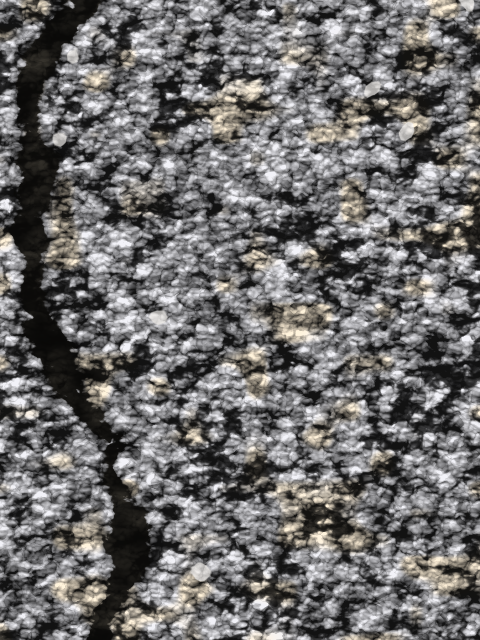
Give the GLSL for this texture, as a Shadertoy shader.

```glsl
// Weathered asphalt: angular grey chips at three sizes, split by a ragged crack.
// Each chip is a tilted octagonal cone; the highest cone wins, and the summed
// relief is lit from above, darkened in its pits and tinted with ochre dust.

const vec3 COOL_GREY = vec3(0.99, 0.99, 1.012);
const vec3 OCHRE_DUST = vec3(1.08, 1.0, 0.86);
const vec3 CRACK_SOIL = vec3(0.085, 0.08, 0.07);
const vec3 PALE_QUARTZ = vec3(0.88, 0.87, 0.86);

struct Surface { float height; float tone; };

vec2 hash2(vec2 p) {
    vec3 q = fract(p.xyx * vec3(0.1031, 0.1030, 0.0973));
    q += dot(q, q.yzx + 33.33);
    return fract((q.xx + q.yz) * q.zy);
}

float noise(vec2 p) {
    vec2 c = floor(p), f = fract(p);
    f = f * f * (3.0 - 2.0 * f);
    float low = mix(hash2(c).x, hash2(c + vec2(1, 0)).x, f.x);
    float high = mix(hash2(c + vec2(0, 1)).x, hash2(c + vec2(1, 1)).x, f.x);
    return mix(low, high, f.y);
}

vec2 rotate(vec2 p, float angle) {
    float c = cos(angle), s = sin(angle);
    return vec2(c * p.x - s * p.y, s * p.x + c * p.y);
}

float octagon(vec2 p) {
    p = abs(p);
    return max(max(p.x, p.y), 0.72 * (p.x + p.y));
}

// One layer of overlapping chips; tones blend softly across chip borders.
Surface chips(vec2 p, float seed) {
    vec2 cell = floor(p);
    float top = -9.0, toneSum = 0.0, weightSum = 0.0;
    for (int j = -1; j <= 1; j++)
    for (int i = -1; i <= 1; i++) {
        vec2 c = cell + vec2(i, j);
        vec2 place = hash2(c + seed), shape = hash2(c + seed + 57.0);
        vec2 d = rotate(p - c - 0.5 - 0.8 * (place - 0.5), 6.2832 * shape.x);
        d.y *= mix(0.8, 1.35, place.x);
        float h = 0.5 * shape.y - octagon(d);
        float tone = hash2(c + seed + 113.0).x - 0.5 + 0.35 * d.x;
        float weight = exp(18.0 * h);
        top = max(top, h);
        toneSum += tone * weight;
        weightSum += weight;
    }
    return Surface(top, toneSum / weightSum);
}

// Coarse, medium and fine chips, flattened along the horizontal.
Surface asphalt(vec2 p) {
    vec2 warp = vec2(noise(p * 70.0), noise(p * 70.0 + 31.0)) - 0.5;
    vec2 q = p * vec2(1.0, 1.35) + 0.008 * warp;
    Surface coarse = chips(rotate(q, 0.12) * 20.0, 11.0);
    Surface medium = chips(rotate(q, -0.15) * 43.0, 239.0);
    Surface fine = chips(q * 92.0, 471.0);
    return Surface(
        0.50 * coarse.height + 0.30 * medium.height + 0.14 * fine.height,
        0.20 * coarse.tone + 0.30 * medium.tone + 0.24 * fine.tone);
}

// Horizontal centre of the crack at depth t below the top edge.
float crackCentre(float t) {
    float x = 0.055 + 0.11 * (1.0 - smoothstep(0.0, 0.17, t));
    x += 0.21 * smoothstep(0.5, 1.12, t) - 0.05 * smoothstep(1.15, 1.33, t);
    return x + 0.035 * exp(-90.0 * (t - 0.34) * (t - 0.34));
}

// Signed distance to the crack wall, negative inside.
float crackWall(vec2 p, float t, float height) {
    float halfWidth = 0.026 + 0.012 * cos(17.0 * (t - 0.03));
    float bend = 0.03 * (noise(vec2(t * 13.0, 4.0)) - 0.5);
    float ragged = 0.03 * (noise(p * 19.0) - 0.5) + 0.05 * (height + 0.09);
    return abs(p.x - crackCentre(t) - bend) - halfWidth + ragged;
}

// Coverage of rare pale stones, one at most in each cell.
float paleStones(vec2 p, float scale, float share, float blur) {
    vec2 q = p * scale, c = floor(q);
    vec2 pick = hash2(c + 700.0), place = hash2(c + 811.0);
    vec2 d = rotate(q - c - 0.5 - 0.4 * (place - 0.5), 6.2832 * place.x);
    d.x *= mix(1.0, 1.6, place.y);
    float edge = octagon(d) - mix(0.14, 0.25, pick.y) + 0.12 * (noise(q * 5.0) - 0.5);
    return step(1.0 - share, pick.x) * (1.0 - smoothstep(-blur, blur, edge));
}

void mainImage(out vec4 fragColor, in vec2 fragCoord) {
    vec2 p = fragCoord / iResolution.x;
    float t = iResolution.y / iResolution.x - p.y;

    // Relief lit from above, slightly from the left
    Surface here = asphalt(p);
    float light = here.height - asphalt(p + vec2(-0.002, 0.0055)).height;
    float value = 0.54 + 0.9 * (here.height + 0.09) + 0.9 * light + here.tone;
    value += 0.10 * (noise(p * 190.0) - 0.5);

    // Deep pits gather in wide, shallow clusters
    float broad = 0.6 * noise(p * vec2(7, 11)) + 0.4 * noise(p * vec2(18, 26));
    float depth = here.height + 0.5 * (broad - 0.5);
    value *= 1.0 - 0.68 * (1.0 - smoothstep(-0.36, -0.16, depth));
    value = clamp(value, 0.07, 0.96);

    // Ochre dust in small patches
    float dust = smoothstep(0.62, 0.85, noise(p * vec2(15, 19) + 40.0));
    vec3 color = value * mix(COOL_GREY, OCHRE_DUST, 0.75 * dust);

    // Crack with shaded walls and dim rubble
    float wall = crackWall(p, t, here.height);
    color *= mix(0.72, 1.0, smoothstep(0.0, 0.025, wall));
    vec3 rubble = CRACK_SOIL * (0.4 + 2.2 * value * noise(p * 24.0 + 9.0));
    color = mix(rubble, color, smoothstep(-0.004, 0.004, wall));

    // Scattered pale stones
    float pale = paleStones(p, 11.0, 0.045, 0.03);
    color = mix(color, PALE_QUARTZ * (0.82 + 0.3 * value), 0.9 * pale);
    fragColor = vec4(clamp(color, 0.0, 1.0), 1.0);
}
```
